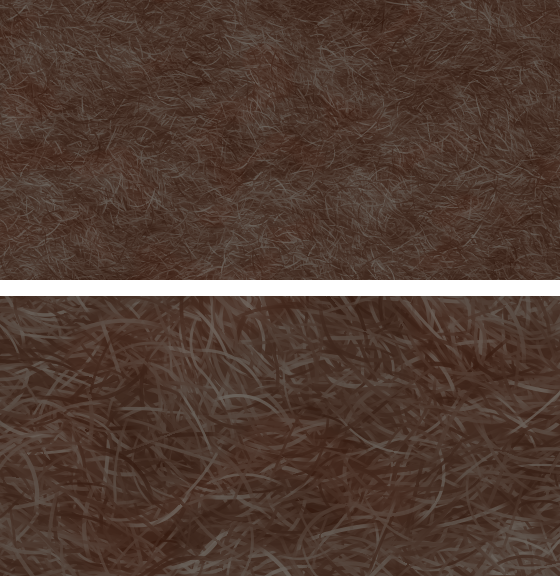
Top: the whole. Bottom: its middle third, enlarged.
Give the GLSL for this texture, as a Shadertoy shader.

```glsl
// Matted brown wool: many layers of fine, curved, tangled hairs over dark underfur.

vec4 hash4(vec3 p) {
    vec4 q = fract(p.xyzx * vec4(0.1031, 0.1030, 0.0973, 0.1099));
    q += dot(q, q.wzxy + 33.33);
    return fract((q.xxyz + q.yzzw) * q.zywx);
}

// Soft cellular noise: blends the random values of nearby cell points.
float cellNoise(vec2 p, float seed) {
    vec2 cell = floor(p);
    float total = 0.0, weights = 0.0;
    for (int j = -1; j <= 1; j++)
    for (int i = -1; i <= 1; i++) {
        vec2 id = cell + vec2(i, j);
        vec4 h = hash4(vec3(id + 60.0, seed));
        vec2 d = id + h.xy - p;
        float w = exp(-5.0 * dot(d, d));
        total += w * h.z;
        weights += w;
    }
    return total / weights;
}

// Combing direction of the pile, drifting slowly over the cloth.
float pileAngle(vec2 p) {
    return -0.28 + 0.38 * sin(p.x * 7.0 + 3.0 * sin(p.y * 5.0 + 1.0))
                 + 0.32 * sin(p.y * 13.0 - p.x * 9.0 + 2.0 * sin(p.x * 11.0));
}

// One layer of hairs, one per cell: x is the tone, y is the coverage.
vec2 hairLayer(vec2 p, float size, float seed, float pixel) {
    vec2 q = p / size + seed * vec2(0.37, 0.71);
    vec2 cell = floor(q);
    vec2 result = vec2(0.0);
    for (int j = -1; j <= 1; j++)
    for (int i = -1; i <= 1; i++) {
        vec2 id = cell + vec2(i, j);
        vec4 h = hash4(vec3(id + 40.0, seed * 7.0 + 3.0));
        vec4 k = hash4(vec3(id + 90.0, seed * 5.0 + 11.0));
        vec2 d = q - id - h.xy;

        float angle = pileAngle(p - d * size) + (h.z + k.x - 1.0) * 1.5;
        float c = cos(angle), s = sin(angle);
        d = vec2(c * d.x + s * d.y, c * d.y - s * d.x);

        // Bend the hair into an arc and fade out its tips.
        float bend = (k.y - 0.5) * 1.1;
        float dist = abs(d.y - bend * d.x * d.x) / sqrt(1.0 + 4.0 * bend * bend * d.x * d.x);
        float tip = 1.0 - smoothstep(0.5, 1.0, abs(d.x) / mix(0.5, 0.95, k.z));
        float width = mix(0.0013, 0.0026, k.w);
        float cover = tip * clamp((width - dist * size) / pixel + 0.5, 0.0, 1.0);
        if (cover > result.y) result = vec2(h.w, cover);
    }
    return result;
}

void mainImage(out vec4 fragColor, in vec2 fragCoord) {
    float pixel = 1.0 / iResolution.y;
    vec2 p = fragCoord * pixel;

    // Uneven clumps, a little wider than tall, broken into small tufts.
    vec2 warped = p + 0.02 * vec2(sin(p.y * 31.0 + p.x * 9.0), sin(p.x * 23.0 - p.y * 12.0));
    float clump = 0.50 * cellNoise(warped * vec2(4.0, 6.0), 1.0)
                + 0.50 * cellNoise(warped * vec2(11.0, 17.0), 2.0) - 0.5;
    float tuft = cellNoise(warped * vec2(26.0, 40.0), 4.0) - 0.5;
    float ground = 0.55 + 0.70 * clump + 0.25 * tuft;

    // Underfur first, long surface hairs last.
    float tone = ground - 0.3;
    for (int n = 0; n < 24; n++) {
        float depth = float(n) / 23.0;
        float size = mix(0.036, 0.07, depth);
        vec2 hair = hairLayer(p, size, float(n) + 1.0, pixel);
        float shade = ground + (hair.x - 0.48) * 1.2
                    + 0.35 * depth * smoothstep(0.85, 1.0, hair.x);
        tone = mix(tone, shade, 0.82 * hair.y);
    }

    // Dark umber to dusty taupe, warmer in the middle tones.
    tone = clamp(tone, -0.3, 1.5);
    float middle = clamp(tone, 0.0, 1.0);
    vec3 color = mix(vec3(0.236, 0.146, 0.106), vec3(0.354, 0.304, 0.272), tone);
    color -= middle * (1.0 - middle) * vec3(0.0, 0.045, 0.060);

    // Faint russet patches.
    float russet = smoothstep(0.55, 0.85, cellNoise(warped * vec2(7.0, 10.0), 3.0));
    color += russet * vec3(0.008, -0.007, -0.010);
    fragColor = vec4(color, 1.0);
}
```
